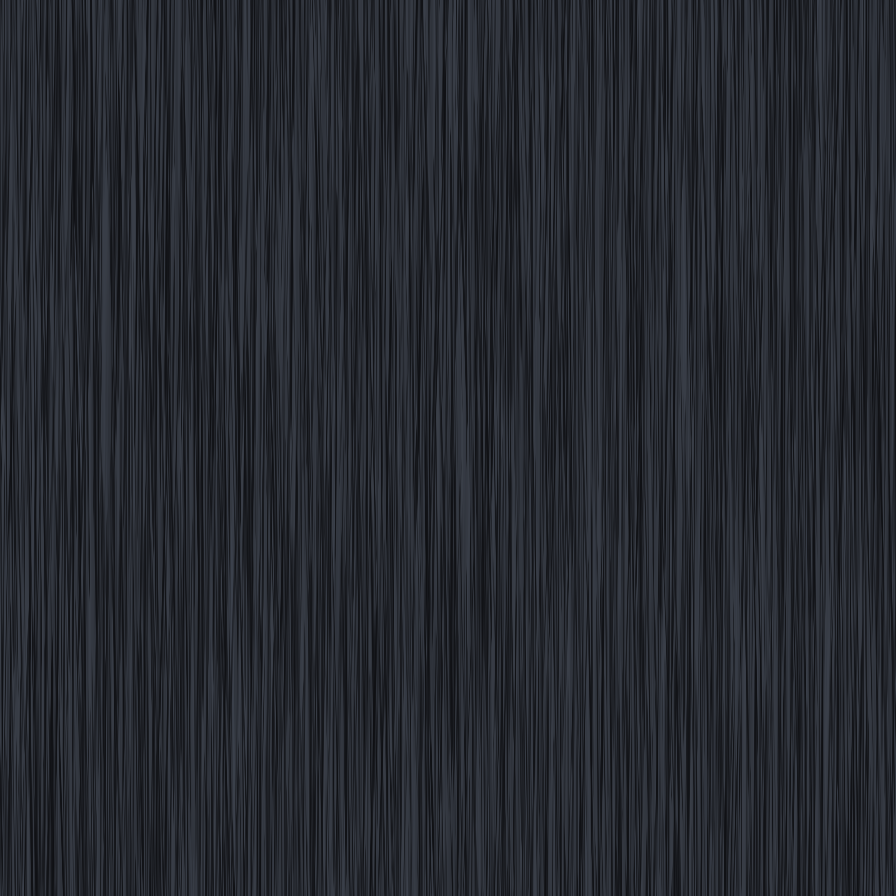
A three.js fragment shader for this texture:

```glsl
// Dark slate surface brushed with fine, nearly vertical fibres.
// Layers of jittered columns each carry tilted hairlines that narrow to points;
// dark grooves with a thin lit rim and pale threads cross one another.
varying vec2 vUv;

// Sine-free hashes
float hash12(vec2 p) {
  vec3 q = fract(vec3(p.xyx) * 0.1031);
  q += dot(q, q.yzx + 33.33);
  return fract((q.x + q.y) * q.z);
}

vec4 hash43(vec3 p) {
  vec4 q = fract(p.xyzx * vec4(0.1031, 0.1030, 0.0973, 0.1099));
  q += dot(q, q.wzxy + 33.33);
  return fract((q.xxyz + q.yzzw) * q.zywx);
}

float valueNoise(vec2 p) {
  vec2 cell = floor(p);
  vec2 f = fract(p);
  f = f * f * (3.0 - 2.0 * f);
  float low = mix(hash12(cell), hash12(cell + vec2(1.0, 0.0)), f.x);
  float high = mix(hash12(cell + vec2(0.0, 1.0)), hash12(cell + 1.0), f.x);
  return mix(low, high, f.y);
}

// Paints the hairlines of one layer over the given colour
vec3 paintFibres(vec3 color, vec2 uv, float layer) {
  const float columnWidth = 0.02;
  float x = uv.x / columnWidth + 40.0 + layer * 7.618;
  for (int k = -1; k <= 1; k++) {
    float column = floor(x) + float(k);
    float row = uv.y / 0.45 + 9.0 + hash12(vec2(column, layer + 71.0));
    vec4 place = hash43(vec3(column, floor(row), layer + 3.0));
    vec4 look = hash43(vec3(column + 19.0, floor(row) + 57.0, layer + 29.0));

    // Tilted centre line, narrowing towards both ends
    float along = fract(row) - 0.5;
    float tilt = (place.y - place.z) * 0.016;
    float across = (x - column - 0.5 - (place.x - 0.5) * 0.9) * columnWidth;
    float side = across - tilt * along;
    float reach = mix(0.36, 0.5, place.w);
    float taper = 1.0 - smoothstep(reach - 0.16, reach, abs(along));
    float halfWidth = mix(0.0003, 0.0010, look.x * look.x) * taper;
    float body = 1.0 - smoothstep(halfWidth - 0.0003, halfWidth + 0.0007, abs(side));
    float present = smoothstep(0.0, 0.25, taper);

    // Thin lit rim on the right of each groove
    float isGroove = step(look.y, 0.76);
    float opacity = mix(0.3, 0.9, look.z) * present;
    vec3 pale = vec3(0.204, 0.223, 0.260) * mix(0.82, 1.16, look.w);
    float rim = 1.0 - smoothstep(0.0, 0.0010, abs(side - halfWidth - 0.0013));
    color = mix(color, vec3(0.235, 0.255, 0.292), rim * isGroove * opacity * 0.3);

    // Most hairlines are dark grooves, the rest are raised slate threads
    vec3 ink = mix(pale, vec3(0.056, 0.060, 0.074), isGroove);
    color = mix(color, ink, body * opacity);
  }
  return color;
}

void main() {
  // Slate ground with lengthwise grain
  float grain = valueNoise(vec2(vUv.x * 380.0, vUv.y * 4.0));
  vec3 color = mix(vec3(0.172, 0.187, 0.217), vec3(0.230, 0.250, 0.288), grain);

  for (int i = 0; i < 25; i++) {
    color = paintFibres(color, vUv, float(i));
  }

  gl_FragColor = vec4(color, 1.0);
}
```
